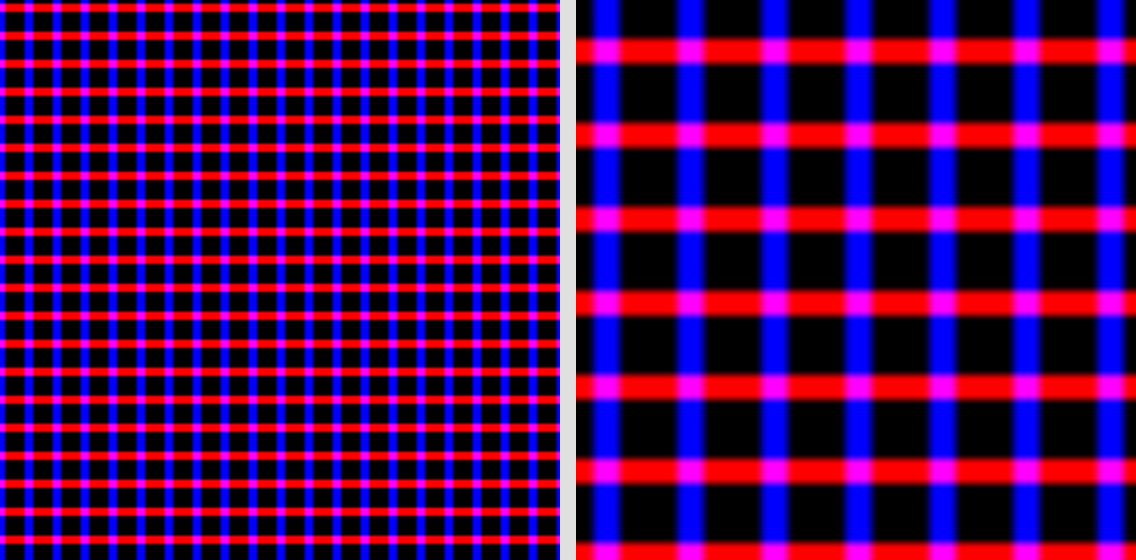
Left: the whole. Right: its middle third, enlarged.
Reproduce this pattern procedurally as a three.js fragment shader.

```glsl
// Soft glowing grid of blue vertical and red horizontal bars, magenta where they cross.
varying vec2 vUv;

const float REPEATS = 20.0;
const vec3 BLUE = vec3(0.0, 0.0, 1.0);
const vec3 RED = vec3(1.0, 0.0, 0.0);

// Distance to the nearest bar centre, in cells; wraps at cell edges.
float barDistance(float position, float centre) {
  return abs(fract(position - centre + 0.5) - 0.5);
}

// Brightness of a bar: full within the core, fading to zero at the rim.
float softBar(float position, float centre, float core, float rim) {
  return 1.0 - smoothstep(core, rim, barDistance(position, centre));
}

void main() {
  vec2 cell = vUv * REPEATS;

  float vertical = softBar(cell.x, 0.03, 0.07, 0.24);
  float horizontal = softBar(cell.y, 0.725, 0.075, 0.215);

  // Light from both sets of bars adds up at the crossings.
  gl_FragColor = vec4(BLUE * vertical + RED * horizontal, 1.0);
}
```
